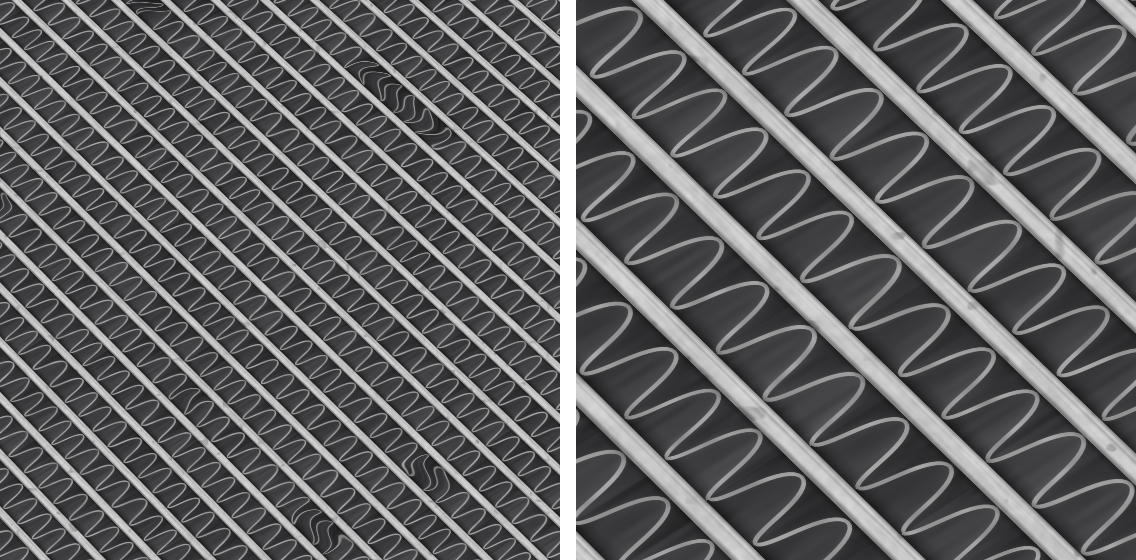
Left: the whole. Right: its middle third, enlarged.
This texture is drawn by a WebGL 2 fragment shader. Its source:

```glsl
#version 300 es
precision highp float;
uniform vec2 u_resolution;
out vec4 outColor;

const float TAU = 6.2831853;

float hash(vec2 p) {
    vec3 q = fract(vec3(p.xyx) * 0.1031);
    q += dot(q, q.yzx + 33.33);
    return fract((q.x + q.y) * q.z);
}

float noise(vec2 p) {
    vec2 i = floor(p), f = fract(p);
    f = f * f * (3.0 - 2.0 * f);
    return mix(mix(hash(i), hash(i + vec2(1, 0)), f.x),
               mix(hash(i + vec2(0, 1)), hash(i + vec2(1, 1)), f.x), f.y);
}

float segmentDistance(vec2 p, vec2 a, vec2 b) {
    vec2 ab = b - a;
    return length(p - a - ab * clamp(dot(p - a, ab) / dot(ab, ab), 0.0, 1.0));
}

// Half a period of the folded fin: x along the tube, y across the gap
vec2 finPath(float t) {
    return vec2(t + 0.065 * sin(TAU * t) + 0.022 * sin(2.0 * TAU * t), cos(TAU * t));
}

void main() {
    vec2 uv = gl_FragCoord.xy / u_resolution;
    float pixel = 1.0 / min(u_resolution.x, u_resolution.y);
    vec2 p = vec2(uv.x, 1.0 - uv.y);

    // Perspective coordinates: tubes lie on whole values of across
    float depth = 1.0 + 0.115 * p.y;
    float across = (0.33 - 11.28 * p.x + 11.73 * p.y) / depth;
    float along = (15.7 * p.x + 27.3 * p.y) / depth;
    float strip = floor(across);
    float gap = across - strip;

    // Each strip has its own phase, small irregularities and a few bent fins
    float bent = smoothstep(0.86, 0.97, noise(vec2(along * 0.22, strip * 5.3 + 40.0)));
    along += hash(vec2(strip + 50.0, 7.0));
    along += 0.35 * noise(vec2(along * 0.45, strip * 3.7 + 90.0));
    along += bent * 0.6 * sin(gap * 5.0 + along * 0.8);
    float cell = floor(along + 0.5);
    float fold = abs(along - cell);
    float chance = hash(vec2(cell + 11.0, strip + 60.0));

    // Distance to the fin edge
    float height = (0.5 - gap) / (0.355 + 0.02 * chance);
    vec2 scale = vec2(0.0337, 0.0248) * depth / 1.057;
    vec2 here = vec2(fold, height) * scale;
    float edge = 1.0;
    vec2 last = finPath(0.0) * scale;
    for (int i = 1; i <= 16; i++) {
        vec2 next = finPath(float(i) / 32.0) * scale;
        edge = min(edge, segmentDistance(here, last, next));
        last = next;
    }

    // Dark fin walls receding behind the edge
    float halfWidth = finPath(acos(clamp(height, -1.0, 1.0)) / TAU).x;
    float inside = smoothstep(-0.06, 0.06, halfWidth - fold);
    float slope = along - cell + 0.5;
    float wall = mix(0.17 + 0.07 * gap, 0.20 + 0.09 * slope, inside);
    wall += 0.05 * (noise(vec2(along * 9.0, gap * 2.0 + strip * 4.0 + 80.0)) - 0.5);
    wall += 0.04 * (chance - 0.5) - 0.06 * bent;
    wall *= 1.0 - 0.3 * smoothstep(0.72, 0.9, gap);
    vec3 color = wall * vec3(0.99, 0.99, 1.03);

    // Thin bright fin edge with a faint sheen
    float glint = 0.56 + 0.13 * noise(vec2(along * 3.0, gap * 6.0 + strip * 9.0 + 120.0));
    color += 0.07 * exp(-edge / 0.0018);
    float line = 1.0 - smoothstep(0.0012 - 0.6 * pixel, 0.0012 + 0.6 * pixel, edge);
    color = mix(color, vec3(glint), line * (0.95 - 0.3 * bent));

    // Flat tubes: dark flanks, pale face, fine seam and scuffs
    float tube = floor(across + 0.5);
    float offset = across - tube;
    float soft = 12.0 * pixel;
    float shadow = 1.0 - smoothstep(0.08, 0.18, abs(offset));
    color *= 1.0 - 0.35 * shadow;
    float scuff = noise(vec2(along * 1.6, across * 28.0 + 500.0));
    float grain = noise(p * 260.0);
    float face = 1.0 - smoothstep(0.055, 0.105, abs(offset + 0.008));
    float metal = mix(0.50, 0.79, face) + 0.08 * (scuff - 0.5) + 0.05 * (grain - 0.5);
    float seam = smoothstep(0.012 + soft, 0.0, abs(offset + 0.045));
    metal -= 0.09 * seam * (0.4 + hash(vec2(tube + 70.0, 3.0)));
    metal -= 0.2 * smoothstep(0.83, 0.95, noise(p * 95.0 + 20.0)) * scuff;
    float body = 1.0 - smoothstep(0.105 - 0.6 * soft, 0.105 + 0.6 * soft, abs(offset));
    color = mix(color, metal * vec3(1.0, 1.0, 1.005), body);

    outColor = vec4(clamp(color, 0.0, 1.0), 1.0);
}
```
